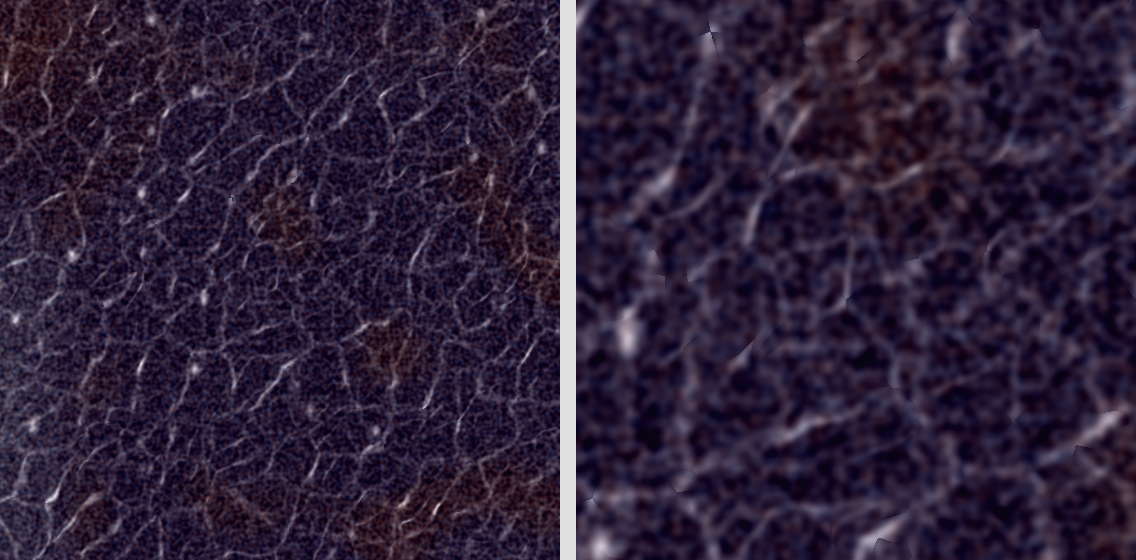
Left: the whole. Right: its middle third, enlarged.
Give the GLSL for this texture, as a WebGL 1 fragment shader.

```glsl
precision highp float;
// Dark violet skin of irregular cells with pale, beaded walls.
// Two warped Voronoi nets give the walls, lit by their direction;
// gradient noise adds the grain, the tint patches and a hazy left edge.
uniform vec2 u_resolution;

vec2 hash2(vec2 p) {
  vec3 q = fract(p.xyx * vec3(0.1031, 0.1030, 0.0973));
  q += dot(q, q.yzx + 33.33);
  return fract((q.xx + q.yz) * q.zy);
}

float gradientCorner(vec2 cell, vec2 corner, vec2 f) {
  return dot(hash2(cell + corner) * 2.0 - 1.0, f - corner);
}

float gradientNoise(vec2 p) {
  vec2 i = floor(p), f = fract(p);
  vec2 u = f * f * f * (f * (f * 6.0 - 15.0) + 10.0);
  float low = mix(gradientCorner(i, vec2(0.0), f),
                  gradientCorner(i, vec2(1.0, 0.0), f), u.x);
  float high = mix(gradientCorner(i, vec2(0.0, 1.0), f),
                   gradientCorner(i, vec2(1.0), f), u.x);
  return mix(low, high, u.y);
}

// Distance to the nearest cell wall (x) and the wall's normal (yz)
vec3 cellWall(vec2 p) {
  vec2 i = floor(p), f = fract(p), nearest = vec2(0.0);
  float best = 8.0;
  for (int y = -1; y <= 1; y++)
    for (int x = -1; x <= 1; x++) {
      vec2 g = vec2(float(x), float(y));
      vec2 r = g + hash2(i + g) - f;
      if (dot(r, r) < best) { best = dot(r, r); nearest = r; }
    }
  vec3 wall = vec3(8.0, 1.0, 0.0);
  for (int y = -2; y <= 2; y++)
    for (int x = -2; x <= 2; x++) {
      vec2 g = vec2(float(x), float(y));
      vec2 r = g + hash2(i + g) - f;
      vec2 across = r - nearest;
      if (dot(across, across) > 0.0001) {
        vec2 normal = normalize(across);
        float d = dot(0.5 * (r + nearest), normal);
        if (d < wall.x) wall = vec3(d, normal);
      }
    }
  return wall;
}

// Soft wall line: faint everywhere, bright on steep walls leaning right
float wallLight(vec2 p, float width, float bead) {
  vec3 wall = cellWall(p);
  float lean = abs(dot(wall.yz, vec2(0.93, -0.37)));
  float line = exp(-wall.x * wall.x / (width * width));
  return line * (0.10 + 0.06 * lean + 0.46 * bead * lean * lean);
}

// Rare soft pale flecks, one at most per grid square
float flecks(vec2 p) {
  vec2 i = floor(p);
  vec2 pick = hash2(i + 71.0);
  vec2 centre = 0.25 + 0.5 * hash2(i + 19.0);
  vec2 d = (fract(p) - centre) * vec2(1.2, 0.9);
  return step(0.8, pick.x) * (0.25 + 0.35 * pick.y) * exp(-dot(d, d) * 130.0);
}

void main() {
  vec2 uv = gl_FragCoord.xy / u_resolution;

  // Bend and shear the plane so walls wander and lean to the right
  vec2 bend = vec2(gradientNoise(uv * 9.0), gradientNoise(uv * 9.0 + 40.0));
  vec2 ripple = vec2(gradientNoise(uv * 30.0 + 7.0), gradientNoise(uv * 30.0 + 90.0));
  vec2 p = uv + 0.035 * bend + 0.012 * ripple;
  p.x -= 0.22 * p.y;

  // Coarse and fine nets, each fading in and out
  float bead = smoothstep(-0.1, 0.4, gradientNoise(uv * 27.0 + 13.0));
  float patchy = smoothstep(-0.3, 0.25, gradientNoise(uv * 7.0 + 55.0));
  float walls = wallLight(p * 11.0 + 3.0, 0.055, bead) * mix(0.55, 1.0, patchy);
  walls += wallLight(p * 21.0 + 60.0, 0.085, bead) * mix(0.65, 0.25, patchy);

  // Grain in brightness and, more weakly, in hue
  float grain = 0.22 * gradientNoise(uv * 125.0) + 0.15 * gradientNoise(uv * 68.0 + 31.0);
  float hueGrain = gradientNoise(uv * 95.0 + 210.0);
  float cloud = gradientNoise(uv * 4.0 + 17.0);

  // Grey haze with upright streaks on the lower left edge
  float haze = smoothstep(0.2, 0.0, uv.x) * smoothstep(0.68, 0.5, uv.y);
  haze *= 0.08 + 0.08 * gradientNoise(uv * vec2(40.0, 5.0));

  float tone = -0.012 + grain + walls + flecks(uv * 10.0) + 0.04 * cloud;
  vec3 color = vec3(0.12, 0.07, 0.18) + tone * vec3(1.0, 1.02, 0.95);
  color += haze * vec3(0.9, 1.1, 0.9);

  // Rusty patches, strongest at the upper left, and bluer cells elsewhere
  float rust = smoothstep(0.35, 0.05, uv.x) * smoothstep(0.55, 0.95, uv.y);
  rust += smoothstep(0.05, 0.4, gradientNoise(uv * 5.0 + 83.0));
  color += rust * vec3(0.045, 0.008, -0.045);
  color += hueGrain * vec3(0.06, -0.01, -0.06);

  gl_FragColor = vec4(clamp(max(color, vec3(0.03, 0.01, 0.07)), 0.0, 1.0), 1.0);
}
```
